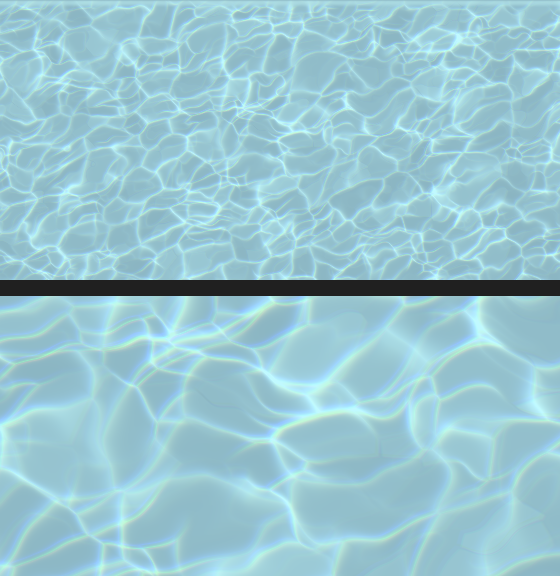
Top, the full canvas; bottom, a detail of the centre.
A Shadertoy shader for this texture:

```glsl
#define DEEP vec3(0.542, 0.708, 0.760)
#define GLOW vec3(0.190, 0.245, 0.225)
#define RIM vec3(0.680, 0.870, 0.895)
#define CELL_DENSITY vec2(7.6, 12.0)
#define RIPPLE_DENSITY vec2(11.5, 20.0)
#define SLANT 0.26
#define WARP 0.050
#define FRINGE vec2(0.0042, -0.0038)
#define LINE_FALLOFF 11.0

vec2 hash2(vec2 p) {
    vec2 q = vec2(dot(p, vec2(127.1, 311.7)), dot(p, vec2(269.5, 183.3)));
    return fract(sin(q) * 43758.5453);
}

// Smooth two-channel value noise
vec2 noise2(vec2 p) {
    vec2 i = floor(p), f = fract(p);
    f = f * f * (3.0 - 2.0 * f);
    vec2 low = mix(hash2(i), hash2(i + vec2(1, 0)), f.x);
    vec2 high = mix(hash2(i + vec2(0, 1)), hash2(i + vec2(1, 1)), f.x);
    return mix(low, high, f.y);
}

// Voronoi cells: x = gap to the nearest edge, y = random tone of the cell
vec2 cells(vec2 p) {
    vec2 base = floor(p), f = fract(p);
    float nearest = 8.0, second = 8.0, tone = 0.0;
    for (int y = -1; y <= 1; y++)
    for (int x = -1; x <= 1; x++) {
        vec2 cell = vec2(x, y);
        vec2 seed = hash2(base + cell);
        float d = length(cell + 0.04 + 0.92 * seed - f);
        if (d < nearest) {
            second = nearest;
            nearest = d;
            tone = fract(seed.x * 7.0 + seed.y * 13.0);
        } else {
            second = min(second, d);
        }
    }
    return vec2(second - nearest, tone);
}

// Faint flat sheet of light filling a cell, with a crisp border
float sheet(vec2 cell) {
    return cell.y * cell.y * smoothstep(0.0, 0.08, cell.x);
}

// Brightness of the folded light net
float caustic(vec2 p) {
    float middle = exp(-pow((p.y - 0.5) * 4.0, 2.0));
    vec2 bend = noise2(p * 9.0) - 0.5;
    vec2 curl = noise2(p * 24.0 + 31.0) - 0.5;
    vec2 q = p + bend * WARP * (1.0 + 0.7 * middle) + curl * WARP * 0.45;
    q.y -= SLANT * p.x;
    vec2 large = cells(q * CELL_DENSITY);
    vec2 small = cells((q + curl.yx * WARP * 0.5) * RIPPLE_DENSITY + 17.3);

    // Thin wavering strands laid along the slant
    float wave = noise2(q * vec2(14.0, 30.0) + 71.0).x - 0.5;
    float strands = exp(-abs(wave) * 22.0);

    vec2 strength = noise2(p * 13.0 + 53.0);
    float net = exp(-large.x * LINE_FALLOFF) * mix(0.35, 1.05, strength.x);
    float ripples = exp(-small.x * LINE_FALLOFF)
                  * mix(0.02, 0.75, smoothstep(0.25, 0.8, strength.y));
    return 0.17 * sheet(large) + 0.20 * sheet(small)
         + net + ripples + 0.22 * strands * strength.x;
}

void mainImage(out vec4 fragColor, in vec2 fragCoord) {
    vec2 p = fragCoord / iResolution.y;

    // Refraction splits the light into thin colour fringes
    vec3 light = vec3(caustic(p - FRINGE * 0.4), caustic(p), caustic(p + FRINGE));
    vec3 color = DEEP + GLOW * min(light, vec3(1.1));

    // Pale waterline along the top, closed by a thin darker edge
    color = mix(color, RIM, 0.75 * smoothstep(0.972, 0.990, p.y));
    color = mix(color, DEEP, 0.6 * smoothstep(0.993, 0.999, p.y));
    fragColor = vec4(color, 1.0);
}
```
